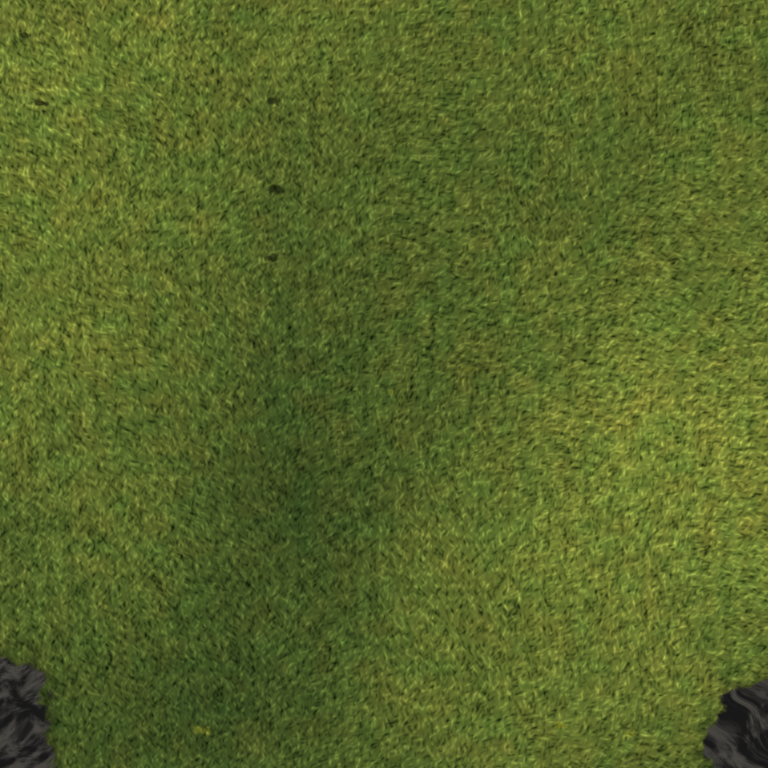
Give the GLSL for this texture, as a three.js fragment shader.

```glsl
// Mown grass in patchy light, with two dark bark stumps in the lower corners.
#define BLADE_CELLS 150.0
#define BLADE_LENGTH 0.62
#define BLADE_WIDTH 0.28
#define GRAIN 0.72
#define PATCHINESS 0.32
#define SHADE_GREEN vec3(0.225, 0.290, 0.125)
#define SUNLIT_GREEN vec3(0.465, 0.510, 0.205)
#define STRAW vec3(0.56, 0.56, 0.17)
#define BARK_DARK vec3(0.095, 0.095, 0.095)
#define BARK_LIGHT vec3(0.285, 0.275, 0.255)

varying vec2 vUv;

float hash(vec2 p) {
  return fract(sin(dot(p, vec2(127.1, 311.7))) * 43758.5453);
}

float noise(vec2 p) {
  vec2 i = floor(p);
  vec2 f = fract(p);
  f = f * f * (3.0 - 2.0 * f);
  vec2 e = vec2(1.0, 0.0);
  return mix(mix(hash(i), hash(i + e), f.x),
             mix(hash(i + e.yx), hash(i + e.xx), f.x), f.y);
}

float fbm(vec2 p) {
  float sum = 0.0;
  float amp = 0.5;
  for (int i = 0; i < 4; i++) {
    sum += amp * noise(p);
    p = mat2(1.6, 1.2, -1.2, 1.6) * p + 7.3;
    amp *= 0.5;
  }
  return sum / 0.9375;
}

mat2 rotation(float a) {
  float c = cos(a);
  float s = sin(a);
  return mat2(c, -s, s, c);
}

// Signed tone of short, soft blades, one per grid cell
float blades(vec2 uv, float cells, float seed) {
  vec2 p = uv * cells + seed;
  vec2 id = floor(p);
  float lean = 2.0 - 1.5 * uv.x + 1.2 * (noise(uv * 7.0) - 0.5);
  float tone = 0.0;
  for (int y = -1; y <= 1; y++) {
    for (int x = -1; x <= 1; x++) {
      vec2 cell = id + vec2(float(x), float(y));
      vec2 jitter = vec2(hash(cell), hash(cell + 41.3)) - 0.5;
      float angle = lean + 2.0 * (hash(cell + 17.9) - 0.5);
      vec2 d = rotation(angle) * (p - cell - 0.5 - 0.7 * jitter);
      d /= vec2(BLADE_LENGTH, BLADE_WIDTH);
      tone += (hash(cell + 73.1) - 0.5) * exp(-dot(d, d));
    }
  }
  return tone;
}

// Soft elliptical pool of light or shade
float pool(vec2 uv, vec2 center, vec2 radius) {
  vec2 d = (uv - center) / radius;
  return exp(-dot(d, d));
}

float lightField(vec2 uv) {
  float light = 0.54;
  light += 0.42 * pool(uv, vec2(0.92, 0.38), vec2(0.20, 0.19));
  light += 0.20 * pool(uv, vec2(0.05, 0.80), vec2(0.28, 0.42));
  light += 0.18 * pool(uv, vec2(0.68, 0.20), vec2(0.20, 0.22));
  light -= 0.27 * pool(uv, vec2(0.47, 0.60), vec2(0.24, 0.30));
  light -= 0.34 * pool(uv, vec2(0.37, 0.29), vec2(0.15, 0.22));
  light -= 0.42 * pool(uv, vec2(0.20, 0.07), vec2(0.30, 0.14));
  light -= 0.18 * pool(uv, vec2(0.02, 0.32), vec2(0.14, 0.10));
  return light;
}

// Sparse ragged flecks, at most one per cell
float flecks(vec2 uv, float cells, float share, float seed) {
  vec2 p = uv * cells + seed;
  vec2 id = floor(p);
  vec2 center = 0.3 + 0.4 * vec2(hash(id + 3.7), hash(id + 9.2));
  vec2 d = (fract(p) - center) / vec2(0.17, 0.09);
  float ragged = length(d) + 1.3 * (fbm(uv * 110.0) - 0.5);
  float size = 0.5 + 0.6 * hash(id + 5.1);
  return step(hash(id), share) * (1.0 - smoothstep(0.3, 1.0, ragged / size));
}

// Distance-like measure of a ragged stump, below 1 inside
float stump(vec2 uv, vec2 center, vec2 radius) {
  vec2 d = abs(uv - center) / radius;
  return pow(dot(d * d * d, vec2(1.0)), 1.0 / 3.0) + 0.5 * (fbm(uv * 42.0) - 0.5);
}

void main() {
  vec2 uv = vUv;

  // Broad light and uneven growth
  float light = lightField(uv) + PATCHINESS * (fbm(uv * 11.0) - 0.5);
  vec3 color = mix(SHADE_GREEN, SUNLIT_GREEN, light);
  color.r *= 1.0 + 0.22 * (fbm(uv * 38.0 + 20.0) - 0.5);

  // Straw flecks below, worn holes at the upper left
  float straw = flecks(uv, 9.0, 0.22, 4.0) * (1.0 - smoothstep(0.45, 0.58, uv.y));
  float holes = flecks(uv, 10.0, 0.25, 31.0) * smoothstep(0.55, 0.65, uv.y);
  holes *= 1.0 - smoothstep(0.35, 0.55, uv.x);
  color = mix(color, STRAW, 0.55 * straw * smoothstep(0.15, 0.3, uv.x));
  color *= 1.0 - 0.5 * holes;

  // Fine blade grain
  float grain = blades(uv, BLADE_CELLS, 0.0) + blades(uv, BLADE_CELLS * 1.27, 57.4);
  color *= 1.0 + GRAIN * grain * vec3(1.05, 0.95, 1.1);

  // Furrowed bark stumps with a soft contact shadow
  float edge = min(stump(uv, vec2(-0.02, 0.04), vec2(0.083, 0.105)),
                   stump(uv, vec2(1.02, 0.025), vec2(0.097, 0.088)));
  vec2 fiber = rotation(uv.x < 0.5 ? 0.75 : -0.8) * uv;
  float furrow = fbm(fiber * vec2(35.0, 115.0) + 2.5 * noise(uv * 30.0));
  vec3 bark = mix(BARK_DARK, BARK_LIGHT, smoothstep(0.28, 0.78, furrow));
  color *= 1.0 - 0.25 * (1.0 - smoothstep(0.95, 1.3, edge));
  color = mix(bark, color, smoothstep(0.95, 1.05, edge));

  gl_FragColor = vec4(color, 1.0);
}
```
